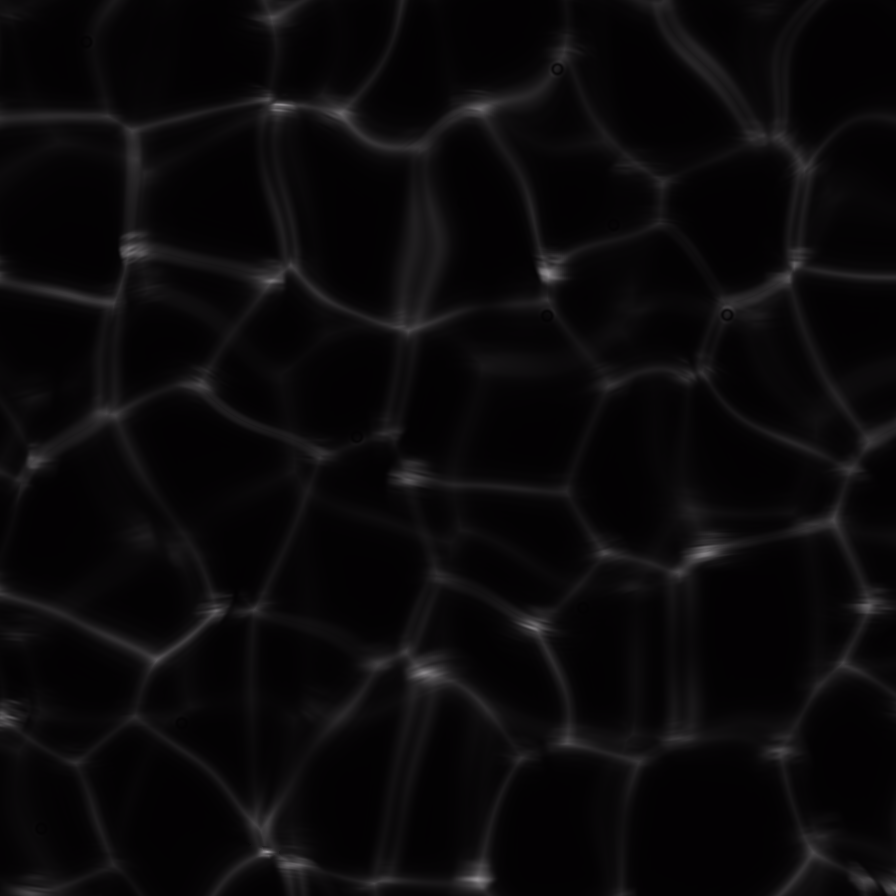
A WebGL 2 fragment shader for this texture:

```glsl
#version 300 es
precision highp float;
// Dim tissue of irregular cells: soft grey walls on near-black, with bright
// horizontally smeared knots where walls meet. Built from the four nearest
// Voronoi sites: pairs give the walls, triples give the junction points.
uniform vec2 u_resolution;
out vec4 fragColor;

const vec2 CELLS = vec2(6.6, 5.8);
const vec3 BACKGROUND = vec3(0.010, 0.005, 0.010);
const vec3 GLOW = vec3(1.0, 0.985, 1.0);

float hash(vec2 p) {
  vec3 q = fract(vec3(p.xyx) * 0.1031);
  q += dot(q, q.yzx + 33.33);
  return fract((q.x + q.y) * q.z);
}

vec2 hash2(vec2 p) {
  return vec2(hash(p), hash(p + 57.3));
}

float noise(vec2 p) {
  vec2 i = floor(p), f = fract(p);
  f = f * f * (3.0 - 2.0 * f);
  vec2 right = vec2(1.0, 0.0);
  return mix(mix(hash(i), hash(i + right), f.x),
             mix(hash(i + right.yx), hash(i + 1.0), f.x), f.y);
}

float gauss(float x, float width) {
  return exp(-x * x / (width * width));
}

// Four nearest sites, sorted: xy = offset from p, z = distance, w = random id.
void nearestSites(vec2 p, out vec4 sites[4]) {
  for (int k = 0; k < 4; k++) sites[k] = vec4(9.0, 9.0, 99.0, 0.0);
  vec2 base = floor(p);
  for (int y = -2; y <= 2; y++)
  for (int x = -2; x <= 2; x++) {
    vec2 cell = base + vec2(x, y);
    vec2 offset = cell + 0.1 + 0.8 * hash2(cell) - p;
    vec4 site = vec4(offset, length(offset), hash(cell + 19.7));
    for (int k = 0; k < 4; k++) {
      if (site.z < sites[k].z) {
        vec4 farther = sites[k];
        sites[k] = site;
        site = farther;
      }
    }
  }
}

// Light of the wall between two sites; level walls are crisper than upright ones.
float wall(vec4 a, vec4 b, float nearest, float blur) {
  vec2 across = b.xy - a.xy;
  float span = max(length(across), 0.01);
  float d = abs(a.z * a.z - b.z * b.z) / (2.0 * span);
  float id = fract((a.w + b.w) * 7.31);
  float level = abs(across.y) / span;
  float width = blur * mix(0.050, 0.034, level);
  float split = 0.055 * smoothstep(0.6, 0.8, id) * (1.0 - 0.7 * level);
  float strength = mix(0.025, 0.105, fract(id * 5.7)) * (0.75 + 0.4 * level);
  float core = gauss(d - split, width) + 0.30 * gauss(d, 0.11 * blur);
  float fringe = 0.14 * exp(-d * 12.0) * (0.5 + 0.5 * cos(d * 125.0));
  float reach = exp(-16.0 * (min(a.z, b.z) - nearest));
  return strength * (core + fringe) * reach;
}

// Offset from the current point to the meeting point of three cells.
vec2 junction(vec2 a, vec2 b, vec2 c) {
  vec2 u = b - a, v = c - a;
  float area = 2.0 * (u.x * v.y - u.y * v.x);
  area = abs(area) < 0.001 ? 0.001 : area;
  return a + vec2(v.y * dot(u, u) - u.y * dot(v, v),
                  u.x * dot(v, v) - v.x * dot(u, u)) / area;
}

// Smeared knot of light with fine level streaks.
float knot(vec2 d, float id, vec2 p) {
  float streaks = 0.5 + noise(p * vec2(8.0, 52.0));
  float lobe = gauss(d.x, 0.12) * gauss(d.y, 0.058);
  vec2 e = d + vec2(0.10 * (id - 0.5), 0.11);
  float echo = 0.4 * gauss(e.x, 0.10) * gauss(e.y, 0.035);
  float halo = 0.12 * gauss(length(d * vec2(0.7, 1.0)), 0.17);
  return (lobe + echo + halo) * streaks * mix(0.03, 0.30, id * id);
}

// unbend turns offsets of the warped plane back into straight ones.
float tissue(vec2 p, mat2 unbend, float blur) {
  vec4 s[4];
  nearestSites(p, s);
  float power = 0.0;
  for (int i = 0; i < 3; i++)
    for (int j = i + 1; j < 4; j++) {
      float w = wall(s[i], s[j], s[0].z, blur);
      power += w * w;
    }
  float light = sqrt(power) * (0.35 + 1.05 * noise(p * 2.6 + 4.0));
  float id = fract((s[0].w + s[1].w + s[2].w) * 5.17);
  float isolated = smoothstep(0.0, 0.10, s[3].z - s[2].z);
  vec2 d = unbend * junction(s[0].xy, s[1].xy, s[2].xy);
  return light + isolated * knot(d, id, p) / blur;
}

// Sparse tiny dark rings of dust.
float dust(vec2 uv) {
  vec2 grid = uv * 7.0, cell = floor(grid);
  float r = length(fract(grid) - 0.2 - 0.6 * hash2(cell + 81.0));
  float ring = gauss(r - 0.037, 0.012) - 0.35 * gauss(r - 0.062, 0.012);
  return ring * step(0.72, hash(cell + 7.0));
}

void main() {
  float side = min(u_resolution.x, u_resolution.y);
  vec2 uv = gl_FragCoord.xy / side;
  vec2 p = uv * CELLS + 13.0;
  p += 0.38 * (vec2(noise(p * 1.4), noise(p * 1.4 + 31.0)) - 0.5);
  mat2 bend = mat2(dFdx(p), dFdy(p)) * side / 6.2;
  mat2 unbend = inverse(bend);
  float light = tissue(p, unbend, 1.0);
  light += 0.3 * tissue(p * 0.85 + 40.0, unbend, 1.6); // layer out of focus
  light *= 1.0 - 0.7 * dust(uv);
  fragColor = vec4(BACKGROUND + GLOW * light, 1.0);
}
```
